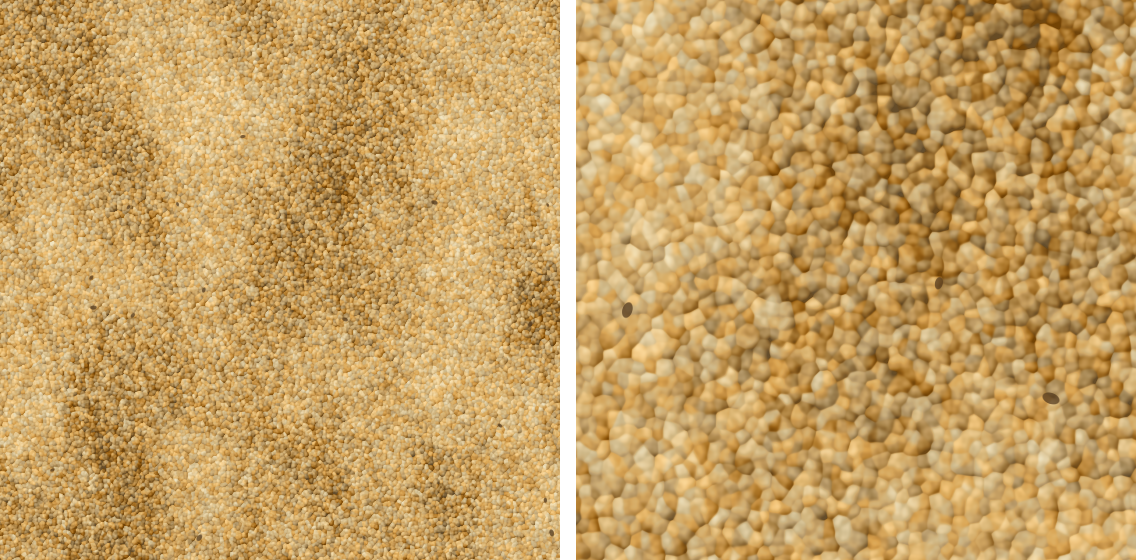
Left: the whole. Right: its middle third, enlarged.
A WebGL 2 fragment shader for this texture:

```glsl
#version 300 es
precision highp float;
precision highp int;

uniform vec2 u_resolution;
out vec4 fragColor;

const float TAU = 6.28319;

// Two random values in 0..1 for an integer cell
vec2 hash2(vec2 cell, int seed) {
    uvec2 v = uvec2(ivec2(cell) + ivec2(4096 + 577 * seed, 4096 + 131 * seed));
    v = v * 1664525u + 1013904223u;
    v.x += v.y * 1664525u;
    v.y += v.x * 1664525u;
    v ^= v >> 16u;
    v.x += v.y * 1664525u;
    v.y += v.x * 1664525u;
    v ^= v >> 16u;
    return vec2(v >> 8u) / 16777216.0;
}

float cornerSlope(vec2 cell, vec2 offset, int seed) {
    float angle = TAU * hash2(cell, seed).x;
    return dot(vec2(cos(angle), sin(angle)), offset);
}

float gradientNoise(vec2 p, int seed) {
    vec2 cell = floor(p);
    vec2 f = p - cell;
    vec2 u = f * f * f * (f * (f * 6.0 - 15.0) + 10.0);
    vec2 e = vec2(1.0, 0.0);
    float low = mix(cornerSlope(cell, f, seed),
                    cornerSlope(cell + e.xy, f - e.xy, seed), u.x);
    float high = mix(cornerSlope(cell + e.yx, f - e.yx, seed),
                     cornerSlope(cell + e.xx, f - e.xx, seed), u.x);
    return mix(low, high, u.y);
}

float fbm(vec2 p, int octaves, int seed) {
    float sum = 0.0;
    float amplitude = 1.0;
    for (int i = 0; i < octaves; i++) {
        sum += amplitude * gradientNoise(p, seed + i);
        p = p * 2.03 + 7.3;
        amplitude *= 0.5;
    }
    return sum;
}

// Soft packed grains: x = tone, y = warmth, z = side lighting, w = gap depth
vec4 packedGrains(vec2 p, vec2 lightDir, float softness, int seed) {
    vec2 base = floor(p);
    vec3 sum = vec3(0.0);
    float total = 0.0;
    for (int y = -1; y <= 1; y++) {
        for (int x = -1; x <= 1; x++) {
            vec2 cell = base + vec2(x, y);
            vec2 fromCentre = p - cell - hash2(cell, seed);
            vec2 tint = hash2(cell, seed + 1) * 2.0 - 1.0;
            float weight = exp(-softness * dot(fromCentre, fromCentre));
            sum += weight * vec3(tint, dot(fromCentre, lightDir));
            total += weight;
        }
    }
    return vec4(sum / total, -log(total) / softness);
}

// Sparse dark mineral specks, as coverage 0..1
float darkSpecks(vec2 p, float density, float pixel, int seed) {
    vec2 cell = floor(p);
    vec2 pick = hash2(cell, seed);
    vec2 d = p - cell - mix(vec2(0.2), vec2(0.8), hash2(cell, seed + 1));
    float angle = TAU * pick.y;
    d = mat2(cos(angle), -sin(angle), sin(angle), cos(angle)) * d;
    float radius = mix(0.05, 0.1, fract(pick.y * 17.0));
    float edge = length(d * vec2(1.0, 1.6)) - radius;
    return step(pick.x, density) * (1.0 - smoothstep(-pixel, pixel, edge));
}

vec3 blend(vec3 from, vec3 to, float start, float end, float t) {
    return mix(from, to, clamp((t - start) / (end - start), 0.0, 1.0));
}

// Sand colours from shadow to glint; tone is centred on zero
vec3 sandRamp(float tone) {
    vec3 c = blend(vec3(0.42, 0.28, 0.09), vec3(0.57, 0.40, 0.16), -3.3, -2.2, tone);
    c = blend(c, vec3(0.67, 0.51, 0.26), -2.2, -1.35, tone);
    c = blend(c, vec3(0.75, 0.59, 0.35), -1.35, -0.6, tone);
    c = blend(c, vec3(0.82, 0.66, 0.40), -0.6, 0.0, tone);
    c = blend(c, vec3(0.84, 0.71, 0.47), 0.0, 0.65, tone);
    c = blend(c, vec3(0.91, 0.78, 0.55), 0.65, 1.4, tone);
    return blend(c, vec3(0.97, 0.88, 0.69), 1.4, 2.6, tone);
}

void main() {
    vec2 p = gl_FragCoord.xy / u_resolution.y;
    float pixel = 1.0 / u_resolution.y;

    // Broad hollows and crests, stretched upright and slightly leaning
    vec2 lean = vec2(p.x + 0.25 * p.y, p.y);
    float dunes = 2.1 * fbm(lean * vec2(4.2, 2.7) + 3.4, 3, 11);
    float streaks = 0.75 * gradientNoise(lean * vec2(42.0, 24.0), 23);

    // Grains, rougher in the hollows
    vec2 wobble = vec2(gradientNoise(p * 60.0, 31), gradientNoise(p * 60.0, 32));
    vec4 grain = packedGrains(p * vec2(158.0, 146.0) + 0.5 * wobble, vec2(-0.6, 0.8), 9.0, 41);
    float fine = gradientNoise(p * 215.0, 53);
    float texture1 = 1.3 * grain.x + 1.4 * grain.z - 2.0 * (grain.w - 0.1) + 1.2 * fine;
    float roughness = mix(1.15, 0.82, smoothstep(-0.8, 0.9, dunes));

    vec3 color = sandRamp(dunes + streaks + roughness * texture1);
    color += vec3(0.035, -0.022, -0.09) * grain.y;

    float specks = darkSpecks(p * 15.0, 0.07, 15.0 * pixel, 61);
    color = mix(color, vec3(0.33, 0.23, 0.12), 0.75 * specks);

    fragColor = vec4(clamp(color, 0.0, 1.0), 1.0);
}
```
